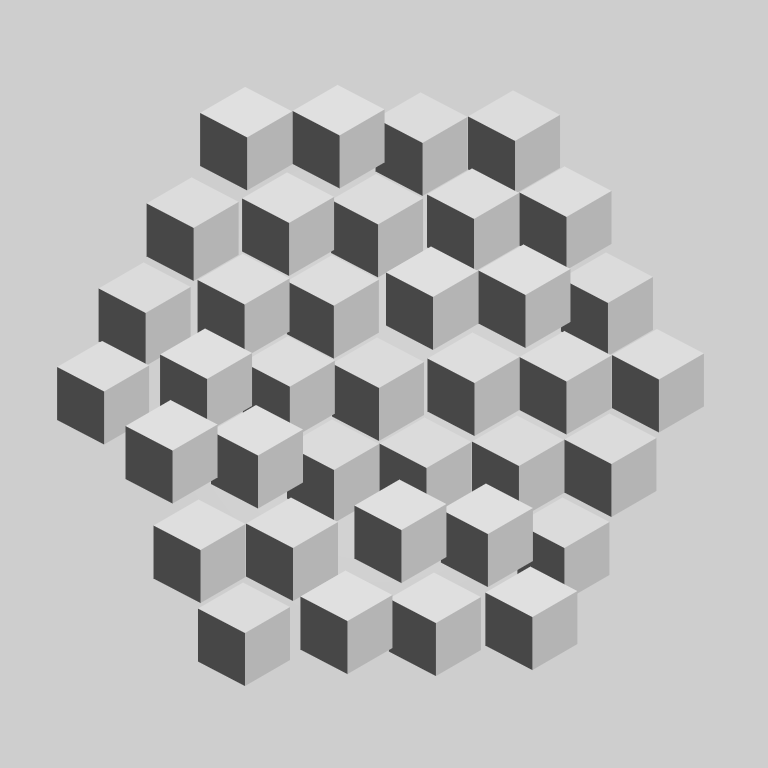
Reproduce this background procedurally as a Shadertoy shader.

```glsl
// A hexagonal cluster of 37 grey isometric cubes on a plain pale ground.
// Cubes sit on a skewed lattice, each slid along one diagonal by its lift,
// and are painted back to front: rows downward, right to left in each row.

const vec2 CENTER    = vec2(0.4935, 0.4948);   // front vertex of middle cube
const vec2 STEP_COL  = vec2(0.1204, 0.0026);   // lattice step along a row
const vec2 STEP_ROW  = vec2(-0.0586, -0.1068); // lattice step to the next row
const vec2 LIFT_STEP = vec2(0.0013, 0.0013);   // slide per unit of lift
const int  RADIUS    = 3;                      // rings around the middle cube

// Cube edges leaving the front vertex
const vec2 EDGE_LEFT  = vec2(-0.0612, 0.0319);
const vec2 EDGE_RIGHT = vec2(0.0586, 0.0339);
const vec2 EDGE_DOWN  = vec2(0.0, -0.0690);

const float GROUND     = 0.808;
const float FLOOR_GLOW = 0.015;
const float LEFT_FACE  = 0.278;
const float RIGHT_FACE = 0.705;
const float TOP_LOW    = 0.860;
const float TOP_HIGH   = 0.880;

// Lift of each cube, one line per row, left to right
const float LIFT[37] = float[37](
    10.5, 10.5, 1.0, 1.0,
    2.0, 5.0, 1.5, 5.0, 5.0,
    -1.0, 5.5, 2.3, 9.0, 9.0, -1.0,
    2.5, 13.0, 3.3, 0.0, 3.0, 2.5, 2.5,
    23.5, 16.5, 0.0, 0.0, 0.0, 0.0,
    4.0, 4.0, 20.0, 14.0, -2.0,
    1.0, 11.0, 7.0, 11.0);

// Signed distance above a line through the origin
float above(vec2 p, vec2 dir) {
    vec2 n = normalize(dir);
    return n.x * p.y - n.y * p.x;
}

float coverage(float inside, float pixel) {
    return clamp(inside / pixel + 0.5, 0.0, 1.0);
}

// Distance inside the six-sided outline of a cube
float cubeInside(vec2 p) {
    float sides = min(p.x - EDGE_LEFT.x, EDGE_RIGHT.x - p.x);
    float upper = min(-above(p - EDGE_LEFT, EDGE_RIGHT),
                      -above(p - EDGE_RIGHT, -EDGE_LEFT));
    float lower = min(above(p - EDGE_DOWN, EDGE_RIGHT),
                      above(p - EDGE_DOWN, -EDGE_LEFT));
    return min(sides, min(upper, lower));
}

// Grey of the three visible faces
float cubeShade(vec2 p, float lift, float pixel) {
    float walls = mix(LEFT_FACE, RIGHT_FACE, coverage(p.x, pixel));
    float top = mix(TOP_LOW, TOP_HIGH, clamp(lift / 9.0, 0.0, 1.0));
    float topInside = min(above(p, EDGE_RIGHT), above(p, -EDGE_LEFT));
    return mix(walls, top, coverage(topInside, pixel));
}

void mainImage(out vec4 fragColor, in vec2 fragCoord) {
    float pixel = 1.0 / min(iResolution.x, iResolution.y);
    vec2 uv = (fragCoord - 0.5 * iResolution.xy) * pixel + 0.5;

    // Ground, faintly lighter in the gaps between cubes
    float grey = GROUND
        + FLOOR_GLOW * (1.0 - smoothstep(0.20, 0.33, length(uv - CENTER)));

    // Cubes, back to front
    int rowStart = 0;
    for (int row = -RADIUS; row <= RADIUS; row++) {
        int first = max(-RADIUS, row - RADIUS);
        int last = min(RADIUS, row + RADIUS);
        for (int col = last; col >= first; col--) {
            float lift = LIFT[rowStart + col - first];
            vec2 p = uv - CENTER - float(col) * STEP_COL
                   - float(row) * STEP_ROW - lift * LIFT_STEP;
            float mask = coverage(cubeInside(p), pixel);
            grey = mix(grey, cubeShade(p, lift, pixel), mask);
        }
        rowStart += last - first + 1;
    }

    fragColor = vec4(vec3(grey), 1.0);
}
```
